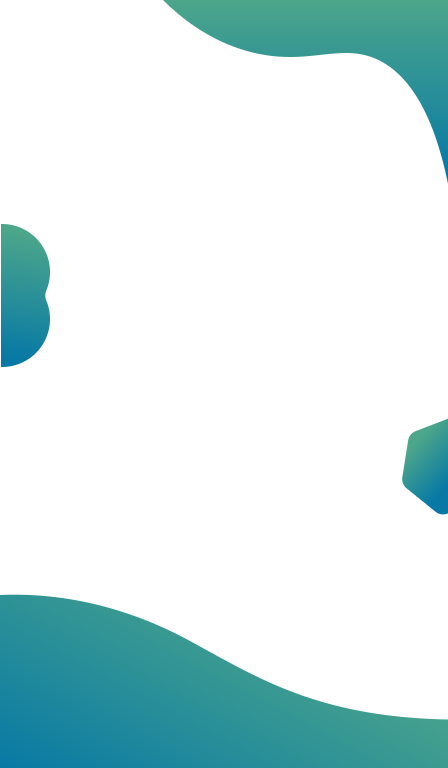
Reproduce this background procedurally as a Shadertoy shader.

```glsl
// Draws a white page framed by teal gradient waves, a twin-lobed blob and a rounded hexagon.

// Layout grid: GRID units per canvas height, y up.
const float GRID = 768.0;

const vec3 PAPER = vec3(1.0);
const vec3 BLUE  = vec3(0.03, 0.475, 0.645);
const vec3 GREEN = vec3(0.30, 0.65, 0.543);

// Left blob: two merged discs
const vec2  LOBE_TOP    = vec2(2.0, 496.0);
const vec2  LOBE_BOTTOM = vec2(2.0, 449.0);
const float LOBE_RADIUS = 48.0;
const float LOBE_BLEND  = 5.0;
const float BLOB_LEFT   = 1.0;

// Right hexagon
const vec2  HEX_CENTER  = vec2(448.9, 302.3);
const float HEX_APOTHEM = 44.2;
const float HEX_ROUND   = 12.0;
const float HEX_TILT    = 0.157; // radians

// Approximate signed distance to a cubic curve that advances in x, positive above it.
float curveDistance(vec2 p, vec2 a, vec2 b, vec2 c, vec2 d) {
    vec2 k1 = 3.0 * (b - a);
    vec2 k2 = 3.0 * (a - 2.0 * b + c);
    vec2 k3 = d - a + 3.0 * (b - c);
    float lo = 0.0, hi = 1.0;
    for (int i = 0; i < 18; i++) {
        float mid = 0.5 * (lo + hi);
        float x = a.x + mid * (k1.x + mid * (k2.x + mid * k3.x));
        if (x < p.x) lo = mid; else hi = mid;
    }
    float t = 0.5 * (lo + hi);
    vec2 q = a + t * (k1 + t * (k2 + t * k3));
    vec2 tangent = normalize(k1 + t * (2.0 * k2 + 3.0 * t * k3));
    return dot(p - q, vec2(-tangent.y, tangent.x));
}

// Negative inside the wave hanging from the top right
float topWave(vec2 p) {
    if (p.x < 290.0)
        return -curveDistance(p, vec2(163, 768), vec2(198, 733), vec2(242, 711), vec2(290, 711));
    if (p.x < 347.0)
        return -curveDistance(p, vec2(290, 711), vec2(311, 711), vec2(328, 715), vec2(347, 715));
    return -curveDistance(p, vec2(347, 715), vec2(400, 715), vec2(432, 663), vec2(448, 584));
}

// Negative inside the wave along the bottom
float bottomWave(vec2 p) {
    if (p.x < 190.0)
        return curveDistance(p, vec2(0, 173), vec2(70, 176), vec2(135, 157), vec2(190, 127));
    return curveDistance(p, vec2(190, 127), vec2(258, 90), vec2(318, 51), vec2(448, 48.5));
}

float blob(vec2 p) {
    float top = length(p - LOBE_TOP) - LOBE_RADIUS;
    float bottom = length(p - LOBE_BOTTOM) - LOBE_RADIUS;
    float h = max(LOBE_BLEND - abs(top - bottom), 0.0) / LOBE_BLEND;
    float merged = min(top, bottom) - 0.25 * LOBE_BLEND * h * h;
    return max(merged, BLOB_LEFT - p.x);
}

float roundedHexagon(vec2 p) {
    float cs = cos(HEX_TILT), sn = sin(HEX_TILT);
    p -= HEX_CENTER;
    p = abs(vec2(cs * p.x - sn * p.y, sn * p.x + cs * p.y));
    // Fold into one sector so that the nearest side is vertical
    const vec2 fold = vec2(-0.5, 0.866025);
    p -= 2.0 * max(dot(p, fold), 0.0) * fold;
    float inner = HEX_APOTHEM - HEX_ROUND;
    p -= vec2(inner, clamp(p.y, -inner * 0.57735, inner * 0.57735));
    return length(p) * sign(p.x) - HEX_ROUND;
}

// Blue at "from", green at "to"
vec3 ramp(vec2 p, vec2 from, vec2 to) {
    vec2 axis = to - from;
    return mix(BLUE, GREEN, clamp(dot(p - from, axis) / dot(axis, axis), 0.0, 1.0));
}

void mainImage(out vec4 fragColor, in vec2 fragCoord) {
    float pixel = GRID / iResolution.y;
    vec2 p = fragCoord * pixel;
    vec3 color = PAPER;

    // Each shape covers the page with its own gradient and a one-pixel soft edge
    color = mix(color, ramp(p, vec2(0, 593), vec2(0, 768)),
                clamp(0.5 - topWave(p) / pixel, 0.0, 1.0));
    color = mix(color, ramp(p, vec2(0, 0), vec2(130, 246)),
                clamp(0.5 - bottomWave(p) / pixel, 0.0, 1.0));
    color = mix(color, ramp(p, vec2(10, 411), vec2(32, 534)),
                clamp(0.5 - blob(p) / pixel, 0.0, 1.0));
    color = mix(color, ramp(p, vec2(450, 286), vec2(412, 321)),
                clamp(0.5 - roundedHexagon(p) / pixel, 0.0, 1.0));

    fragColor = vec4(color, 1.0);
}
```
